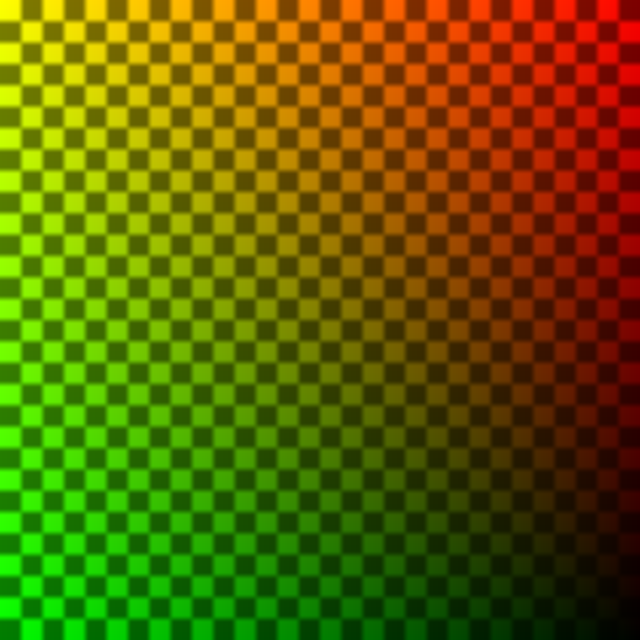
Give the GLSL for this pattern, as a Shadertoy shader.

```glsl
const float CELLS = 30.0;
const float EDGE_SOFTNESS = 0.19;  // half width of an edge, in cells
const float DARK_SHADE = 0.49;

// Alternates between +1 and -1 in each unit cell, with soft edges
float softStripe(float x, float softness) {
    float edgeDistance = abs(mod(x - 0.5, 2.0) - 1.0) - 0.5;
    return 2.0 * smoothstep(-softness, softness, edgeDistance) - 1.0;
}

// 0 on dark squares, 1 on light ones; the lower left square is dark
float checker(vec2 p, float softness) {
    return 0.5 - 0.5 * softStripe(p.x, softness) * softStripe(p.y, softness);
}

// Red rises upward, green fades to the right
vec3 cornerGradient(vec2 uv) {
    return vec3(uv.y, 1.0 - uv.x, 0.0);
}

void mainImage(out vec4 fragColor, in vec2 fragCoord) {
    vec2 uv = fragCoord / iResolution.xy;
    float pixel = CELLS / min(iResolution.x, iResolution.y);
    float softness = max(EDGE_SOFTNESS, pixel);

    // Keep the outer border free of blended edges
    vec2 cellPos = clamp(uv * CELLS, softness, CELLS - softness);

    float shade = mix(DARK_SHADE, 1.0, checker(cellPos, softness));
    fragColor = vec4(cornerGradient(uv) * shade, 1.0);
}
```
